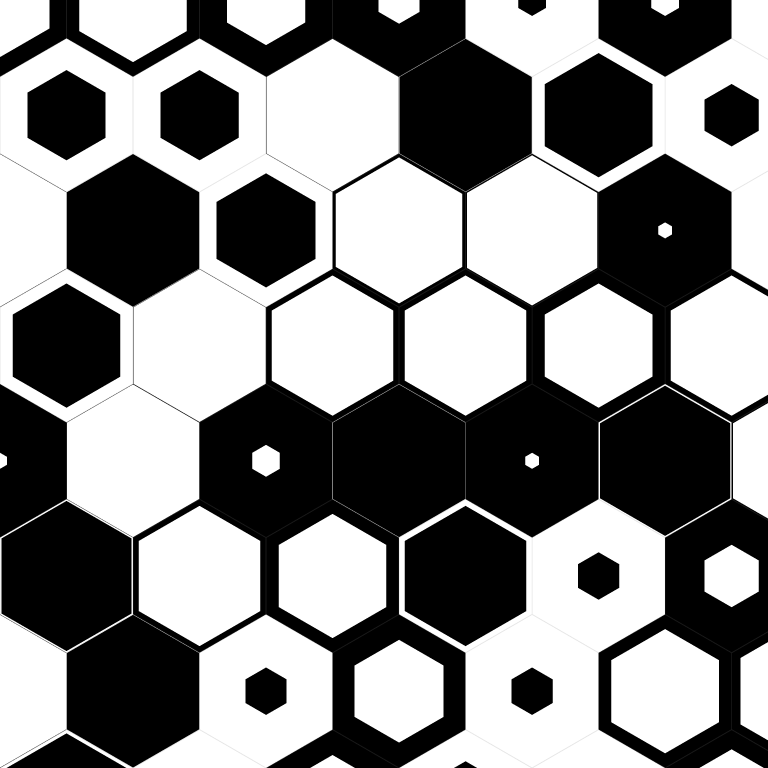
This pattern is drawn by a WebGL 1 fragment shader. Its source:

```glsl
precision highp float;
// Black and white honeycomb of upright hexagons, each holding a concentric
// hexagon in the opposite tone. A hash per cell picks the tone and a sine-eased
// size; supersampling smooths the edges, and faint seams part the cells.

uniform vec2 u_resolution;

#define CELL_RADIUS 0.1      // centre to corner, in canvas heights
#define ROW_OFFSET 0.1       // height of the first row of centres
#define SIZE_STEPS 15.0      // number of inner hexagon sizes
#define DARK_SHARE 0.38      // share of cells with a black core
#define SEAM_WIDTH 0.0006    // half width of the seam
#define SEAM_CONTRAST 0.10   // strength of the seam
#define SEED 3.7
#define SAMPLES 4            // subsamples per pixel side

const float SQRT3 = 1.7320508;
const float HALF_PI = 1.5707963;

float hash(vec2 cell, float salt) {
  return fract(sin(dot(cell, vec2(127.1, 311.7)) + salt * 74.7) * 43758.547);
}

// Inradius of the upright hexagon passing through p
float hexRadius(vec2 p) {
  p = abs(p);
  return max(p.x, 0.5 * p.x + 0.5 * SQRT3 * p.y);
}

// Offset from the nearest cell centre (xy) and integer cell index (zw)
vec4 hexCell(vec2 p) {
  vec2 pitch = vec2(SQRT3, 3.0) * CELL_RADIUS;
  vec2 grid = p / pitch;
  vec2 evenRow = floor(grid + 0.5);
  vec2 oddRow = floor(grid) + 0.5;
  vec2 toEven = p - evenRow * pitch;
  vec2 toOdd = p - oddRow * pitch;
  return dot(toEven, toEven) < dot(toOdd, toOdd)
    ? vec4(toEven, 2.0 * evenRow)
    : vec4(toOdd, 2.0 * oddRow);
}

float honeycomb(vec2 p) {
  vec4 cell = hexCell(p - vec2(0.0, ROW_OFFSET));
  float inradius = 0.5 * SQRT3 * CELL_RADIUS;
  float radius = hexRadius(cell.xy);

  // Size and tone of this cell
  float level = 1.0 + floor(hash(cell.zw, SEED) * (SIZE_STEPS - 1.0));
  float coreRadius = inradius * sin(HALF_PI * level / SIZE_STEPS);
  float coreTone = step(DARK_SHARE, hash(cell.zw, SEED + 1.0));
  float tone = radius < coreRadius ? coreTone : 1.0 - coreTone;

  // Hairline seam on the cell border
  float seam = step(inradius - SEAM_WIDTH, radius);
  return mix(tone, 1.0 - tone, seam * SEAM_CONTRAST);
}

void main() {
  float sum = 0.0;
  for (int i = 0; i < SAMPLES; i++) {
    for (int j = 0; j < SAMPLES; j++) {
      vec2 jitter = (vec2(float(i), float(j)) + 0.5) / float(SAMPLES) - 0.5;
      sum += honeycomb((gl_FragCoord.xy + jitter) / u_resolution.y);
    }
  }
  gl_FragColor = vec4(vec3(sum / float(SAMPLES * SAMPLES)), 1.0);
}
```
